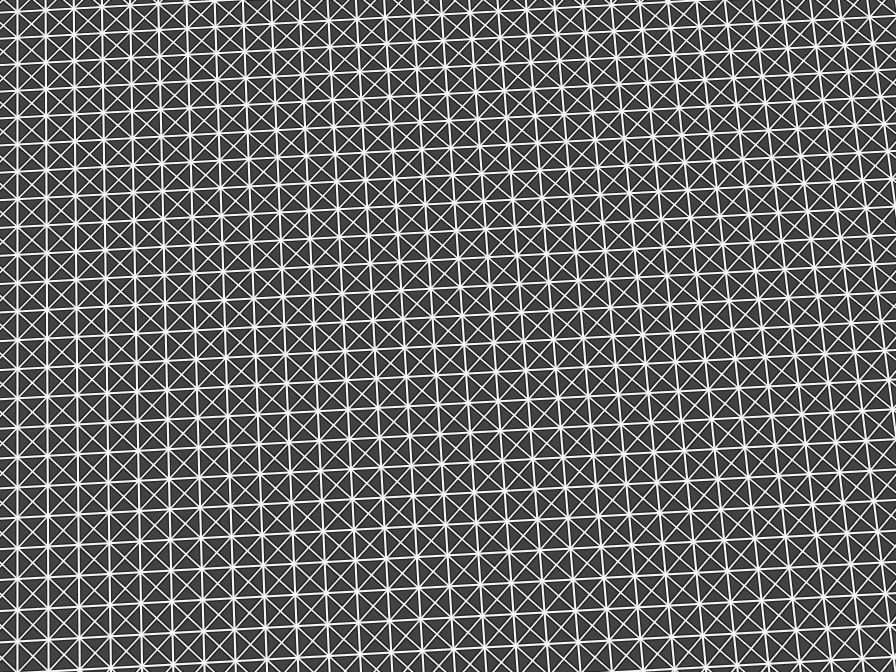
Reproduce this pattern procedurally as a Shadertoy shader.

```glsl
// Pale square lattice with crossed diagonals on charcoal, in slight perspective
#define COLUMN_START 0.026   // x of the first column line, in canvas heights
#define COLUMN_PITCH 0.04184 // column spacing at the top edge
#define ROW_COUNT 25.933     // rows per canvas height at the top edge
#define ROW_OFFSET 0.45      // part of a row cut off by the top edge
#define ROW_SLOPE 0.055      // rise of the rows towards the right
#define TAPER 0.10755        // growth of the cells down the canvas
#define GRID_WIDTH 0.0031
#define DIAGONAL_WIDTH 0.0023
#define GROUND vec3(0.26)
#define EDGE_SHADE vec3(0.15)
#define LINE_COLOUR vec3(0.97)

// Distance to the nearest integer
float nearestLine(float t) {
    return abs(t - floor(t + 0.5));
}

// Smoothed coverage of a stroke
float stroke(float dist, float width, float pixel) {
    return clamp((0.5 * width - dist) / pixel + 0.5, 0.0, 1.0);
}

void mainImage(out vec4 fragColor, in vec2 fragCoord) {
    float pixel = 1.0 / iResolution.y;
    vec2 pos = fragCoord * pixel;

    // Lattice coordinates: columns fan out and rows widen downwards
    float across = pos.x - COLUMN_START;
    float down = 1.0 - pos.y + ROW_SLOPE * across;
    float growth = 1.0 + TAPER * down;
    float pitch = COLUMN_PITCH * growth;
    vec2 cell = vec2(across / pitch, ROW_COUNT * down / growth - ROW_OFFSET);

    // Distances to the four families of lines
    float column = nearestLine(cell.x) * pitch;
    float row = nearestLine(cell.y) * pitch;
    float rising = nearestLine(cell.x + cell.y) * pitch * 0.7071;
    float falling = nearestLine(cell.x - cell.y) * pitch * 0.7071;

    // Darker rim along the strokes
    float nearest = min(min(column, row), min(rising, falling));
    vec3 colour = mix(EDGE_SHADE, GROUND, smoothstep(0.0028, 0.0043, nearest));

    // Overlapping strokes build up brightness at the crossings
    float gap = (1.0 - stroke(column, GRID_WIDTH, pixel))
              * (1.0 - stroke(row, GRID_WIDTH, pixel))
              * (1.0 - stroke(rising, DIAGONAL_WIDTH, pixel))
              * (1.0 - stroke(falling, DIAGONAL_WIDTH, pixel));
    fragColor = vec4(mix(LINE_COLOUR, colour, gap), 1.0);
}
```
